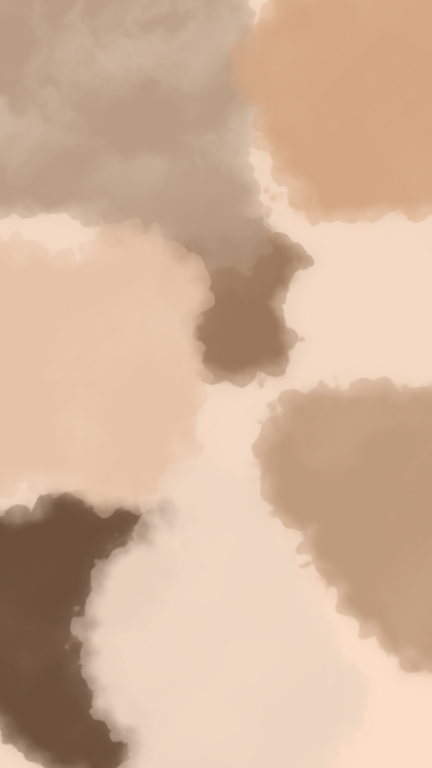
A Shadertoy shader for this background:

```glsl
// Soft watercolour clouds in cream, tan and brown, layered back to front.
// Each cloud is a union of tapered capsules whose outline is roughened by
// fractal noise and rounded brush dabs, then filled with a mottled wash.

const float HEIGHT = 16.0 / 9.0; // canvas height when its width is 1

const vec3 CREAM  = vec3(0.955, 0.853, 0.770);
const vec3 PEACH  = vec3(0.985, 0.870, 0.780);
const vec3 BROWN  = vec3(0.590, 0.450, 0.335);
const vec3 TAUPE  = vec3(0.715, 0.605, 0.515);
const vec3 TAN    = vec3(0.825, 0.645, 0.500);
const vec3 UMBER  = vec3(0.400, 0.293, 0.215);
const vec3 BLUSH  = vec3(0.895, 0.760, 0.650);
const vec3 IVORY  = vec3(0.930, 0.835, 0.755);
const vec3 MOCHA  = vec3(0.740, 0.595, 0.475);

float hash(vec2 p) {
    return fract(sin(dot(p, vec2(127.1, 311.7))) * 43758.5453);
}

float valueNoise(vec2 p) {
    vec2 i = floor(p), f = fract(p);
    f = f * f * (3.0 - 2.0 * f);
    return mix(mix(hash(i), hash(i + vec2(1, 0)), f.x),
               mix(hash(i + vec2(0, 1)), hash(i + vec2(1, 1)), f.x), f.y);
}

float fbm(vec2 p) {
    float sum = 0.0, amp = 0.5;
    for (int i = 0; i < 5; i++) {
        sum += amp * valueNoise(p);
        p = mat2(1.6, 1.2, -1.2, 1.6) * p + 7.3;
        amp *= 0.5;
    }
    return sum;
}

// Distance to the nearest scattered dab centre, in cells
float dabs(vec2 p) {
    vec2 cell = floor(p);
    float nearest = 2.0;
    for (int y = -1; y <= 1; y++)
        for (int x = -1; x <= 1; x++) {
            vec2 c = cell + vec2(x, y);
            vec2 jitter = vec2(hash(c), hash(c + 41.7));
            nearest = min(nearest, length(c + 0.15 + 0.7 * jitter - p));
        }
    return nearest;
}

// Approximate distance to a capsule with a different radius at each end
float capsule(vec2 p, vec2 a, vec2 b, float ra, float rb) {
    vec2 ab = b - a;
    float h = clamp(dot(p - a, ab) / dot(ab, ab), 0.0, 1.0);
    return length(p - a - ab * h) - mix(ra, rb, h);
}

// Lay one cloud over the base: a solid core with a sheer, scalloped rim
vec3 paint(vec3 base, vec2 p, float d, vec3 color, vec3 light, float mottle, float seed) {
    vec2 q = p + seed * 3.7;
    float rough = d + 0.13 * (fbm(q * 8.0) - 0.48);
    float core = smoothstep(0.020, -0.050, rough + 0.025 * (dabs(q * 13.0) - 0.4));
    float rim = smoothstep(0.006, -0.006, rough - 0.010 + 0.050 * (dabs(q * 18.0) - 0.4));
    float haze = smoothstep(0.060, -0.050, rough);
    float wash = smoothstep(0.40, 0.75, fbm(q * 5.0 + fbm(q * 9.0)));
    float cover = 1.0 - (1.0 - 0.9 * core) * (1.0 - 0.38 * rim) * (1.0 - 0.25 * haze);
    return mix(base, mix(color, light, mottle * wash), cover);
}

void mainImage(out vec4 fragColor, in vec2 fragCoord) {
    vec2 p = fragCoord / iResolution.xy * vec2(1.0, HEIGHT);

    // Paper, warmer toward the lower right
    vec3 col = mix(CREAM, PEACH, smoothstep(0.9, 0.1, p.y) * smoothstep(0.3, 0.9, p.x));

    // Brown patch in the upper centre
    float d = capsule(p, vec2(0.53, 1.13), vec2(0.55, 1.05), 0.155, 0.135);
    col = paint(col, p, d, BROWN, TAUPE, 0.25, 1.0);

    // Mottled taupe cloud, upper left
    d = min(capsule(p, vec2(0.0, 1.616), vec2(0.30, 1.593), 0.325, 0.325),
            capsule(p, vec2(0.35, 1.385), vec2(0.475, 1.303), 0.17, 0.135));
    float bright = 0.75 * smoothstep(1.22, 1.50, p.y);
    col = paint(col, p, d, TAUPE, vec3(0.83, 0.735, 0.65), bright, 2.0);

    // Tan cloud, upper right
    d = capsule(p, vec2(0.89, 1.58), vec2(1.05, 1.585), 0.325, 0.325);
    col = paint(col, p, d, TAN, vec3(0.85, 0.69, 0.56), 0.35, 3.0);

    // Dark umber, lower left
    d = min(capsule(p, vec2(-0.05, 0.39), vec2(0.25, 0.46), 0.23, 0.16),
            capsule(p, vec2(0.05, 0.34), vec2(0.22, 0.065), 0.19, 0.12));
    d = min(d, capsule(p, vec2(0.14, 0.52), vec2(0.35, 0.575), 0.11, 0.06));
    col = paint(col, p, d, UMBER, BROWN, 0.22, 4.0);

    // Blush cloud, middle left
    d = min(capsule(p, vec2(0.0, 0.93), vec2(0.20, 0.91), 0.275, 0.26),
            capsule(p, vec2(0.30, 1.06), vec2(0.27, 0.80), 0.165, 0.19));
    col = paint(col, p, d, BLUSH, CREAM, 0.30, 5.0);

    // Pale ivory, lower centre
    d = min(capsule(p, vec2(0.38, 0.34), vec2(0.52, -0.05), 0.195, 0.21),
            capsule(p, vec2(0.50, 0.53), vec2(0.62, 0.15), 0.165, 0.20));
    col = paint(col, p, d, IVORY, CREAM, 0.35, 6.0);

    // Mocha cloud, middle right
    d = min(capsule(p, vec2(0.79, 0.70), vec2(1.0, 0.667), 0.175, 0.22),
            capsule(p, vec2(0.92, 0.55), vec2(1.0, 0.41), 0.21, 0.18));
    col = paint(col, p, d, MOCHA, BLUSH, 0.18, 7.0);

    fragColor = vec4(col, 1.0);
}
```
